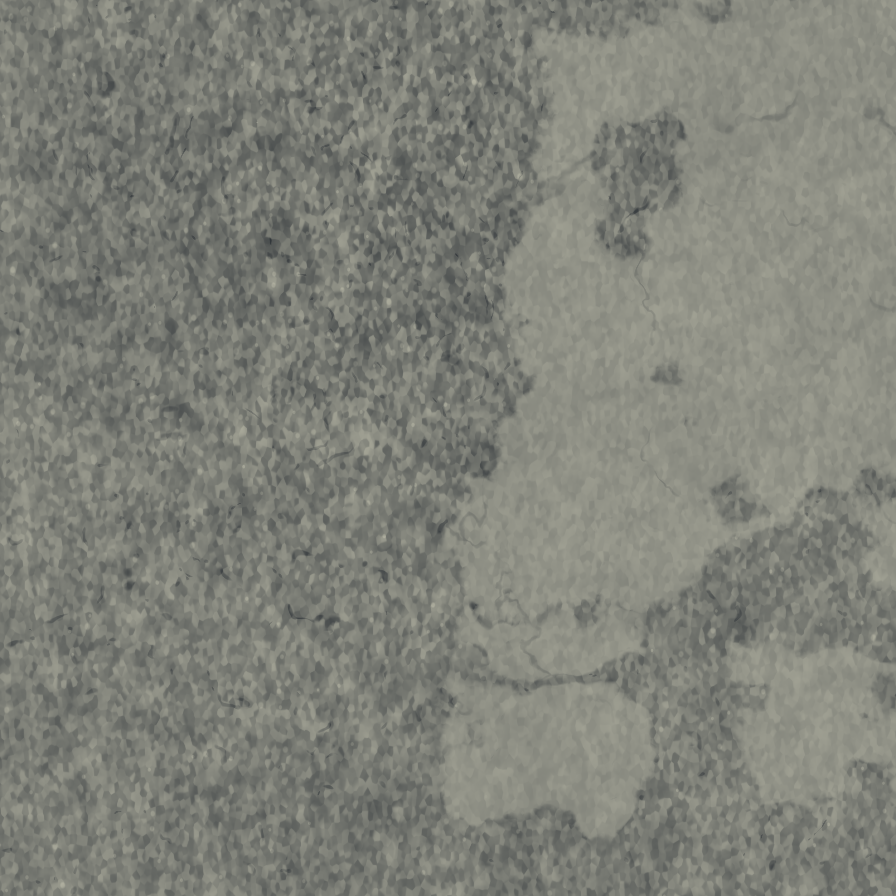
Reproduce this texture procedurally as a Shadertoy shader.

```glsl
// Weathered concrete: a grainy, pitted grey wall with a pale ragged plaster patch.
// Smooth cellular noise warps a few distance shapes into the patch outline, and
// the same noise gives grain and stains; scattered cells give pits and cracks.
#define WALL_TONE 0.472
#define PALE_TONE 0.562
#define WALL_GRAIN 0.155
#define PALE_GRAIN 0.065
#define GRAIN_SCALE vec2(185.0, 120.0)
#define EDGE_WARP 0.13
#define EDGE_SOFT 0.007
#define STAIN_DEPTH 0.10
#define PIT_DEPTH 0.13
#define CRACK_DEPTH 0.07
#define DARK_COLOR vec3(0.32, 0.33, 0.33)
#define PALE_COLOR vec3(0.57, 0.57, 0.53)

vec3 hash3(vec2 cell) {
    vec3 q = fract(cell.xyx * vec3(0.1031, 0.1030, 0.0973));
    q += dot(q, q.yxz + 33.33);
    return fract((q.xxy + q.yzz) * q.zyx);
}

// Smooth cellular noise: random values blended around jittered points
float cellNoise(vec2 p) {
    vec2 cell = floor(p), f = p - cell;
    float sum = 0.0, total = 0.0;
    for (int j = -1; j <= 1; j++)
    for (int i = -1; i <= 1; i++) {
        vec2 o = vec2(i, j);
        vec3 h = hash3(cell + o);
        vec2 q = o + h.xy - f;
        float weight = exp(-9.0 * dot(q, q));
        sum += weight * h.z;
        total += weight;
    }
    return sum / max(total, 1e-5);
}

// Layered noise centred on zero
float layers(vec2 p) {
    float sum = 0.0, amp = 0.5;
    for (int i = 0; i < 4; i++) {
        sum += amp * (cellNoise(p) - 0.5);
        p = mat2(1.6, 1.2, -1.2, 1.6) * p + 17.3;
        amp *= 0.5;
    }
    return sum;
}

// Scattered soft dots, one candidate per cell
float specks(vec2 p, float size, float density) {
    vec2 cell = floor(p), f = p - cell;
    float cover = 0.0;
    for (int j = -1; j <= 1; j++)
    for (int i = -1; i <= 1; i++) {
        vec2 o = vec2(i, j);
        vec3 h = hash3(cell + o + 71.0);
        float r = size * (0.45 + 0.55 * fract(h.z * 57.0));
        float dist = length((o + h.xy - f) * vec2(1.0, 0.8));
        cover = max(cover, step(h.z, density) * (1.0 - smoothstep(0.4 * r, r, dist)));
    }
    return cover;
}

// Gap between the two nearest cell points, zero on cell borders
float cellBorder(vec2 p) {
    vec2 cell = floor(p), f = p - cell;
    float near = 9.0, next = 9.0;
    for (int j = -1; j <= 1; j++)
    for (int i = -1; i <= 1; i++) {
        vec2 o = vec2(i, j);
        float dist = length(o + hash3(cell + o + 11.0).xy - f);
        next = min(next, max(near, dist));
        near = min(near, dist);
    }
    return next - near;
}

float box(vec2 p, vec2 center, vec2 halfSize) {
    vec2 q = abs(p - center) - halfSize;
    return length(max(q, 0.0)) + min(max(q.x, q.y), 0.0);
}

float blob(vec2 p, vec2 center, vec2 radius) {
    return (length((p - center) / radius) - 1.0) * min(radius.x, radius.y);
}

// Pale plaster: main sheet, lower islands, worn holes
float plaster(vec2 p) {
    float left = mix(0.562, 0.605, smoothstep(0.45, 0.9, p.y)) - p.x;
    float bottom = 0.335 + 0.11 * smoothstep(0.74, 0.93, p.x) - p.y;
    float top = (p.y - 0.94 - 0.38 * (p.x - 0.61)) * 0.93;
    float d = max(max(left, bottom), top);
    d = min(d, box(p, vec2(0.535, 0.395), vec2(0.033, 0.075)));
    d = min(d, box(p, vec2(0.615, 0.288), vec2(0.095, 0.034)));
    d = min(d, box(p, vec2(0.605, 0.145), vec2(0.100, 0.070)));
    d = min(d, box(p, vec2(0.915, 0.195), vec2(0.095, 0.075)));
    d = min(d, box(p, vec2(1.000, 0.385), vec2(0.035, 0.045)));
    d = max(d, -blob(p, vec2(0.72, 0.80), vec2(0.062, 0.075)));
    d = max(d, -blob(p, vec2(0.75, 0.555), vec2(0.022, 0.016)));
    d = max(d, -blob(p, vec2(0.81, 0.435), vec2(0.018, 0.038)));
    return max(d, -blob(p, vec2(0.965, 0.215), vec2(0.024, 0.036)));
}

// Dark stains: centre and radius of each
float stains(vec2 p) {
    const vec4 spots[6] = vec4[6](
        vec4(0.57, 0.77, 0.035, 0.060), vec4(0.53, 0.65, 0.065, 0.035),
        vec4(0.52, 0.84, 0.050, 0.022), vec4(0.54, 0.49, 0.050, 0.035),
        vec4(0.58, 0.23, 0.090, 0.025), vec4(0.84, 0.31, 0.080, 0.030));
    float sum = 0.0;
    for (int i = 0; i < 6; i++) {
        vec2 q = (p - spots[i].xy) / spots[i].zw;
        sum += exp(-dot(q, q));
    }
    return min(sum, 1.0);
}

void mainImage(out vec4 fragColor, in vec2 fragCoord) {
    vec2 p = fragCoord / iResolution.xy;
    vec2 warp = vec2(layers(p * 9.0), layers(p * 9.0 + 31.0));
    float ragged = layers(p * 34.0 + 5.0), cloud = layers(p * 4.0 + 60.0);
    vec2 w = p + EDGE_WARP * warp;

    // Patch mask and rough zone beside it
    float d = plaster(w) + 0.03 * ragged;
    float pale = 1.0 - smoothstep(-EDGE_SOFT, EDGE_SOFT, d);
    vec2 z = (w - vec2(0.42, 0.74)) / vec2(0.22, 0.30);
    float rough = exp(-dot(z, z)) * (1.0 - pale);

    // Base tones with grain
    float grain = cellNoise(p * GRAIN_SCALE) - 0.5;
    grain += 0.5 * (cellNoise(p * GRAIN_SCALE * 0.47 + 9.0) - 0.5);
    float wall = WALL_TONE + 0.12 * cloud + 0.10 * ragged - 0.018 * rough;
    wall += 0.02 * (0.5 - p.x) + grain * WALL_GRAIN * (1.0 + 0.4 * rough);
    float sheet = PALE_TONE + 0.07 * cloud + 0.05 * ragged + grain * PALE_GRAIN;
    float tone = mix(wall, sheet, pale);

    // Stains and a dark broken rim
    float rim = exp(-pow((d - 0.006) / 0.010, 2.0)) * smoothstep(-0.05, 0.15, warp.x + ragged);
    float stain = stains(w + 0.1 * warp.yx) * smoothstep(-0.15, 0.15, ragged + 0.5 * warp.y);
    tone -= STAIN_DEPTH * (stain * (1.0 - 0.75 * pale) + 0.45 * rim);

    // Pits, pale flecks and hairline cracks
    float worn = 1.0 - 0.8 * pale;
    tone -= PIT_DEPTH * specks(w * 13.0, 0.15, 0.13) * worn;
    tone -= PIT_DEPTH * 0.75 * specks(w * 48.0 + 3.0, 0.28, 0.10 + 0.22 * rough) * worn;
    tone += 0.09 * specks(p * 62.0 + 40.0, 0.27, 0.07 + 0.15 * rough) * worn;
    float crack = 1.0 - smoothstep(0.004, 0.028, cellBorder(w * 4.0 + 0.06 * ragged));
    tone -= CRACK_DEPTH * crack * pale * smoothstep(-0.03, 0.12, warp.y + cloud);

    vec3 color = mix(DARK_COLOR, PALE_COLOR, (tone - 0.32) / 0.25);
    fragColor = vec4(clamp(color + vec3(0.0, 0.004, 0.0), 0.0, 1.0), 1.0);
}
```
